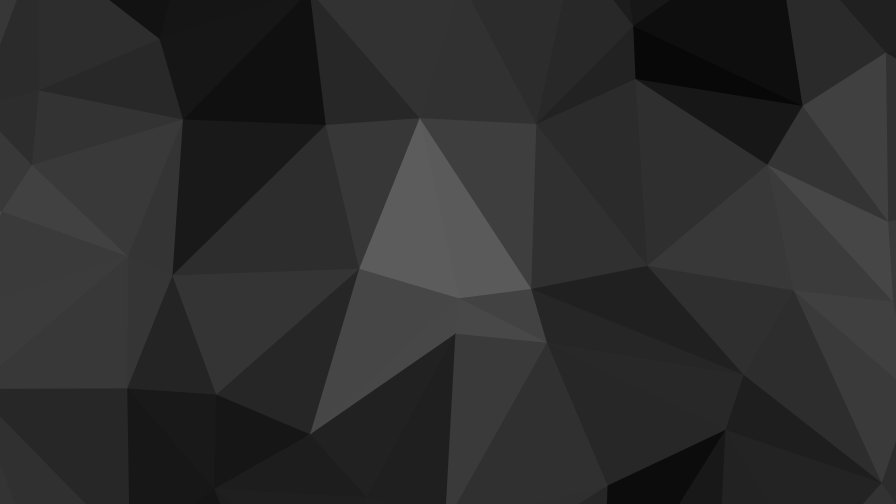
Write a Shadertoy shader that draws this background.

```glsl
#define CELL 0.238        // mean vertex spacing, in canvas heights
#define TILT 0.12         // rotation of the vertex lattice
#define JITTER 0.42       // vertex displacement, below 0.5 keeps cells simple
#define BASE_TONE 0.17
#define COLUMN_TONE 0.056 // bright centre and sides, dark between them
#define BAND_TONE 0.052   // bright middle, dark top and bottom
#define GLOW_TONE 0.055   // extra light at the centre
#define FACET_TONE 0.13   // irregular variation between facets
#define FACET_FREQ 3.6
#define TAU 6.2831853

vec2 hash2(vec2 p) {
    vec3 q = fract(p.xyx * vec3(0.1031, 0.1030, 0.0973));
    q += dot(q, q.yzx + 33.33);
    return fract((q.xx + q.yz) * q.zy);
}

vec2 gradientAt(vec2 id) {
    float angle = TAU * hash2(id + 17.0).x;
    return vec2(cos(angle), sin(angle));
}

float gradientNoise(vec2 p) {
    vec2 i = floor(p), f = p - i;
    vec2 s = f * f * f * (f * (f * 6.0 - 15.0) + 10.0);
    vec2 e = vec2(0.0, 1.0);
    float low = mix(dot(gradientAt(i), f),
                    dot(gradientAt(i + e.yx), f - e.yx), s.x);
    float high = mix(dot(gradientAt(i + e), f - e),
                     dot(gradientAt(i + 1.0), f - 1.0), s.x);
    return mix(low, high, s.y);
}

mat2 rotation(float angle) {
    float c = cos(angle), s = sin(angle);
    return mat2(c, s, -s, c);
}

float cross2(vec2 a, vec2 b) {
    return a.x * b.y - a.y * b.x;
}

// Jittered lattice point in canvas units
vec2 vertex(vec2 id) {
    vec2 offset = (hash2(id + 5.0) * 2.0 - 1.0) * JITTER;
    return CELL * (rotation(TILT) * (id + offset));
}

// Signed distance to the line a-b, positive on its left
float edgeDistance(vec2 p, vec2 a, vec2 b) {
    return cross2(b - a, p - a) / length(b - a);
}

float smallestArea(vec2 a, vec2 b, vec2 c, vec2 d) {
    return min(cross2(b - a, c - a), cross2(c - a, d - a));
}

// One grey level per facet, taken at its centroid
float facetTone(vec2 c) {
    float aspect = iResolution.x / iResolution.y;
    float tone = BASE_TONE
               + COLUMN_TONE * cos(2.0 * TAU * c.x / aspect)
               + BAND_TONE * cos(TAU * c.y)
               + GLOW_TONE * exp(-16.0 * dot(c, c))
               + FACET_TONE * gradientNoise(c * FACET_FREQ + 3.7);
    return clamp(tone, 0.03, 0.42);
}

// Adds (tone * coverage, coverage) of one triangle
vec2 shadeFacet(vec2 p, vec2 a, vec2 b, vec2 c) {
    float d = min(edgeDistance(p, a, b),
                  min(edgeDistance(p, b, c), edgeDistance(p, c, a)));
    float coverage = clamp(d * iResolution.y + 0.5, 0.0, 1.0);
    if (coverage <= 0.0) return vec2(0.0);
    return coverage * vec2(facetTone((a + b + c) / 3.0), 1.0);
}

void mainImage(out vec4 fragColor, in vec2 fragCoord) {
    vec2 p = (fragCoord - 0.5 * iResolution.xy) / iResolution.y;
    vec2 home = floor(rotation(-TILT) * p / CELL);

    vec2 sum = vec2(0.0);
    for (int y = -1; y <= 1; y++) {
        for (int x = -1; x <= 1; x++) {
            vec2 id = home + vec2(x, y);
            vec2 a = vertex(id);
            vec2 b = vertex(id + vec2(1.0, 0.0));
            vec2 c = vertex(id + vec2(1.0, 1.0));
            vec2 d = vertex(id + vec2(0.0, 1.0));

            // Split along the diagonal that gives the fuller triangles
            if (smallestArea(a, b, c, d) < smallestArea(b, c, d, a)) {
                vec2 first = a;
                a = b; b = c; c = d; d = first;
            }
            sum += shadeFacet(p, a, b, c) + shadeFacet(p, a, c, d);
        }
    }
    fragColor = vec4(vec3(sum.x / max(sum.y, 0.001)), 1.0);
}
```
